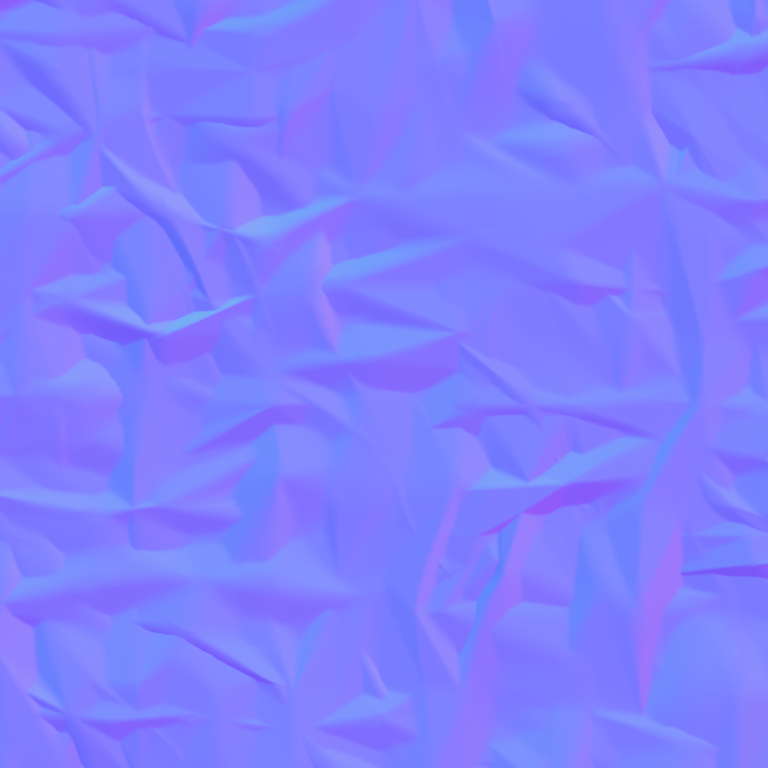
A WebGL 2 fragment shader for this texture map:

```glsl
#version 300 es
precision highp float;
// Tangent-space normal map of a crumpled, faceted surface. Three triangulated
// height layers (level, upright, falling) are joined by a soft maximum, so their
// ridges cut across each other; the slope of the winner becomes the colour.

#define ACROSS_CELLS 18.0
#define ALONG_CELLS 8.0
#define JITTER 0.44
#define TILT 0.29
#define RED_SHARE 0.85
#define SOFT_EDGE 0.30
#define CRISP_EDGE 0.08
#define SOFT_JOIN 22.0
#define CRISP_JOIN 65.0
#define WARP 0.05
#define FALLING_DROP 0.10

uniform vec2 u_resolution;
out vec4 fragColor;

// Integer hash: four random values in 0..1 per lattice point and seed
vec4 hash4(vec2 cell, int seed) {
    uvec4 v = uvec4(ivec4(ivec2(cell), seed, seed + 7));
    v = v * 1664525u + 1013904223u;
    for (int i = 0; i < 2; i++) {
        v.x += v.y * v.w;
        v.y += v.z * v.x;
        v.z += v.x * v.y;
        v.w += v.y * v.z;
        v ^= v >> 16u;
    }
    return vec4(v >> 8u) / 16777216.0;
}

// Smooth value noise with two independent channels
vec2 noise2(vec2 p, int seed) {
    vec2 i = floor(p), f = fract(p);
    f = f * f * (3.0 - 2.0 * f);
    vec2 low = mix(hash4(i, seed).xy, hash4(i + vec2(1, 0), seed).xy, f.x);
    vec2 high = mix(hash4(i + vec2(0, 1), seed).xy, hash4(i + 1.0, seed).xy, f.x);
    return mix(low, high, f.y);
}

// Jittered lattice point: position in xy, height in z
vec3 vertex(vec2 cell, int seed) {
    vec4 h = hash4(cell, seed);
    return vec3(cell + (h.xy - 0.5) * JITTER, h.z);
}

float cross2(vec2 a, vec2 b) {
    return a.x * b.y - a.y * b.x;
}

// Adds one triangle's slope (xy), height (z) and weight (w)
vec4 triangle(vec2 p, vec3 a, vec3 b, vec3 c, float edge) {
    vec3 ab = b - a, ac = c - a;
    float area = cross2(ab.xy, ac.xy);
    float v = cross2(p - a.xy, ac.xy) / area;
    float w = cross2(ab.xy, p - a.xy) / area;
    float inside = min(min(v, w), 1.0 - v - w);
    vec2 slope = vec2(ab.z * ac.y - ac.z * ab.y, ac.z * ab.x - ab.z * ac.x) / area;
    return vec4(slope, a.z + v * ab.z + w * ac.z, 1.0) * smoothstep(-edge, edge, inside);
}

// Slope and height of a triangulated sheet with softened creases
vec3 facetSheet(vec2 p, float edge, int seed) {
    vec2 home = floor(p);
    vec4 sum = vec4(0.0);
    for (int y = -1; y <= 1; y++) {
        for (int x = -1; x <= 1; x++) {
            vec2 cell = home + vec2(x, y);
            vec3 a = vertex(cell, seed);
            vec3 b = vertex(cell + vec2(1, 0), seed);
            vec3 c = vertex(cell + vec2(1, 1), seed);
            vec3 d = vertex(cell + vec2(0, 1), seed);
            if (hash4(cell, seed).w < 0.5) {
                sum += triangle(p, a, b, c, edge) + triangle(p, a, c, d, edge);
            } else {
                sum += triangle(p, a, b, d, edge) + triangle(p, b, c, d, edge);
            }
        }
    }
    return sum.xyz / max(sum.w, 1e-4);
}

void main() {
    vec2 uv = gl_FragCoord.xy / min(u_resolution.x, u_resolution.y);
    vec2 p = uv + (noise2(uv * 5.0, 40) - 0.5) * WARP;

    // Some regions are crisp, others smooth
    vec2 crisp = smoothstep(0.2, 0.75, noise2(uv * 11.0, 51));
    float edge = mix(SOFT_EDGE, CRISP_EDGE, crisp.x);
    float join = mix(SOFT_JOIN, CRISP_JOIN, crisp.y);

    // Slope and height of the level, upright and falling layers
    vec3 layers[3];
    float top = -10.0;
    for (int i = 0; i < 3; i++) {
        float angle = i == 0 ? 0.04 : (i == 1 ? 1.53 : -0.82);
        vec2 along = vec2(cos(angle), sin(angle));
        vec2 across = vec2(-along.y, along.x);
        vec2 local = vec2(dot(p, along) * ALONG_CELLS, dot(p, across) * ACROSS_CELLS);
        vec3 sheet = facetSheet(local + 30.0, edge, 11 + 20 * i);
        vec2 slope = along * sheet.x * ALONG_CELLS / ACROSS_CELLS + across * sheet.y;
        layers[i] = vec3(slope, sheet.z - (i == 2 ? FALLING_DROP : 0.0));
        top = max(top, layers[i].z);
    }

    // Highest layer wins, with a softened seam
    vec3 sum = vec3(0.0);
    for (int i = 0; i < 3; i++) {
        sum += vec3(layers[i].xy, 1.0) * exp(join * (layers[i].z - top));
    }
    vec2 tilt = -sum.xy / sum.z * TILT * vec2(RED_SHARE, 1.0);

    // Limit the slope, then encode the unit normal as colour
    tilt /= sqrt(1.0 + 3.0 * dot(tilt, tilt));
    vec3 normal = vec3(tilt, sqrt(1.0 - dot(tilt, tilt)));
    fragColor = vec4(normal * 0.5 + 0.5, 1.0);
}
```
